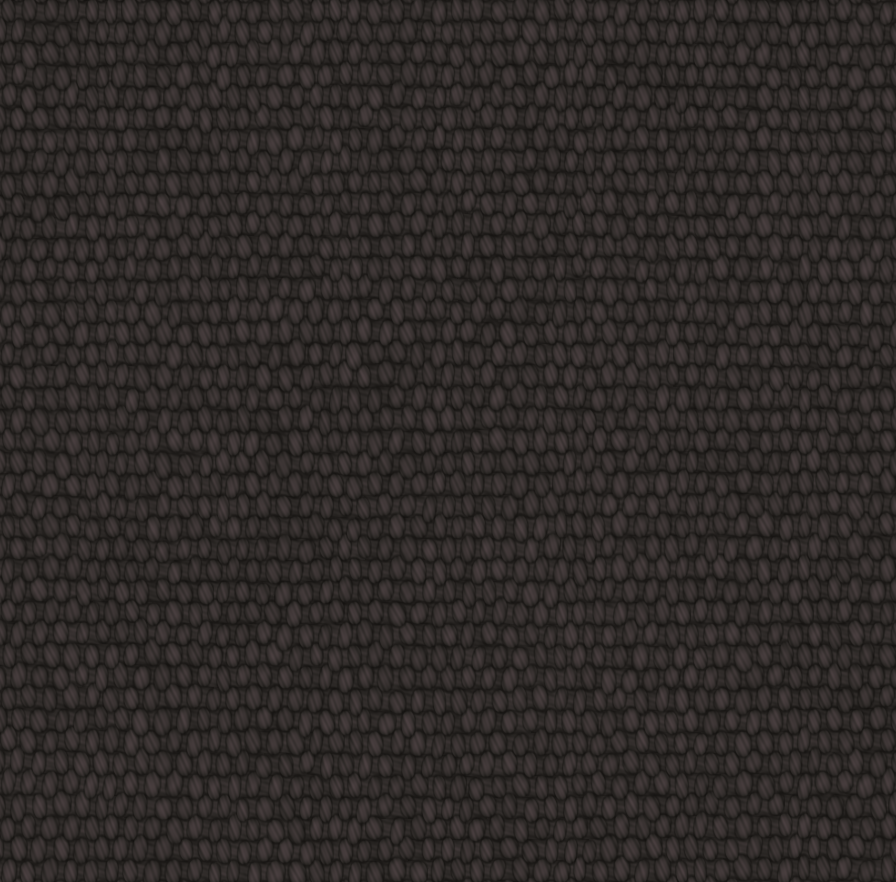
Give the GLSL for this texture, as a Shadertoy shader.

```glsl
// Dark charcoal plain weave: plump twisted warp knots over recessed weft.

vec3 hash3(vec2 cell) {
    vec3 p = fract(vec3(cell.xyx) * vec3(0.1031, 0.1030, 0.0973));
    p += dot(p, p.yxz + 33.33);
    return fract((p.xxy + p.yzz) * p.zyx);
}

// Slow layered sines, about -1 to 1
float drift(vec2 p) {
    return 0.5 * sin(p.x * 1.3 + 2.0 * sin(p.y * 0.7))
         + 0.3 * sin(p.y * 2.1 - p.x * 0.9 + 1.7)
         + 0.2 * sin(p.x * 3.7 + p.y * 2.9);
}

// Fine twisted fibres, -1 to 1
float fibres(vec2 p, float phase) {
    return 0.6 * sin(dot(p, vec2(16.0, 8.0)) + phase)
         + 0.4 * sin(dot(p, vec2(29.0, 13.0)) + phase * 2.3);
}

void mainImage(out vec4 fragColor, in vec2 fragCoord) {
    vec2 uv = fragCoord / iResolution.xy;

    // 44 knots across, 41 rows; threads run nearly straight
    vec2 p = uv * vec2(44.0, 41.0);
    p += vec2(0.07 * sin(p.x * 1.1 + 0.6) + 0.06 * drift(p * vec2(0.3, 0.12)),
              0.10 * drift(p * vec2(0.11, 0.2) + 5.0));
    float baseRow = floor(p.y);

    // Weft: rounded horizontal strands seen between the knots
    float y = fract(p.y) - 0.5;
    vec3 weftRnd = hash3(vec2(floor(p.x + 0.5 * mod(baseRow, 2.0) + 0.5), baseRow + 300.0));
    float tone = 0.10 + (0.36 + 0.18 * weftRnd.x) * (1.0 - 2.8 * y * y);
    tone += 0.10 * fibres(p.yx * vec2(1.0, 0.6), weftRnd.y * 6.28);

    // Warp: staggered knots, each row overlapping its neighbours
    for (int j = -1; j <= 1; j++) {
        float row = baseRow + float(j);
        float x = p.x + 0.5 * mod(row, 2.0);
        vec2 cell = vec2(floor(x), row);
        vec3 rnd = hash3(cell + 17.0);
        vec3 rnd2 = hash3(cell + 91.0);

        vec2 q = vec2(fract(x) - 0.5, p.y - row - 0.5);
        q -= (rnd2.xy - 0.5) * vec2(0.10, 0.24);
        q.x -= q.y * (0.03 + 0.24 * (rnd2.z - 0.5));
        vec2 e = abs(q) / vec2(0.32 + 0.11 * rnd.x, 0.52 + 0.14 * rnd.y);
        float dome = 1.0 - pow(e.x, 2.3) - pow(e.y, 2.3);

        float knot = 0.12 + (0.58 + 0.18 * rnd.z) * pow(max(dome, 0.0), 0.75);
        knot += 0.16 * fibres(q, rnd.x * 6.28) - 0.12 * q.x;

        // Shadow in the groove around the knot, then the knot itself
        tone *= 1.0 - 0.42 * smoothstep(-0.55, 0.0, dome);
        tone = mix(tone, knot, smoothstep(-0.10, 0.30, dome));
    }

    // Uneven dye over the cloth and fine fuzz
    tone += 0.015 * drift(uv * 7.0) + 0.06 * drift(p * vec2(7.0, 5.0));
    tone = clamp(tone, 0.0, 1.0);

    vec3 groove = vec3(0.076, 0.068, 0.060);
    vec3 yarn = vec3(0.172, 0.158, 0.149);
    vec3 crest = vec3(0.295, 0.252, 0.256);
    vec3 color = mix(groove, yarn, min(tone / 0.43, 1.0));
    color = mix(color, crest, max(tone - 0.43, 0.0) / 0.57);
    fragColor = vec4(color, 1.0);
}
```
